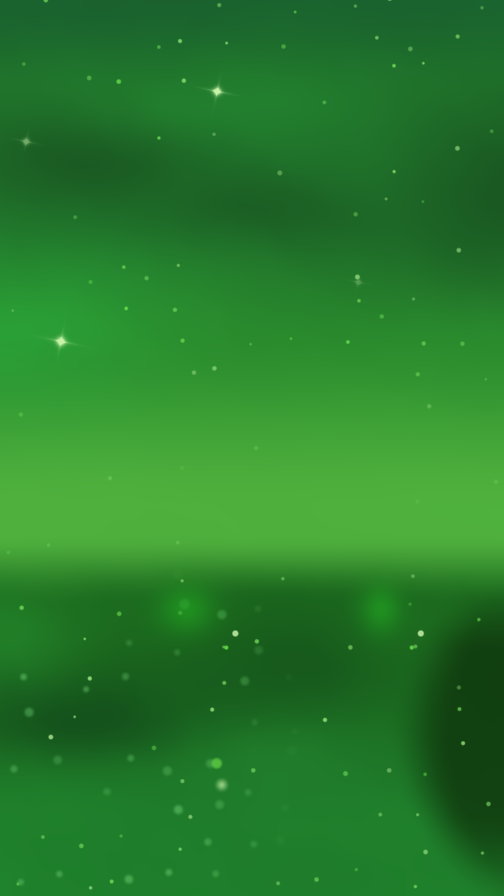
Write a WebGL 1 fragment shader that draws this background.

```glsl
precision highp float;
// Green nebula with a bright misty band, dark clouds, scattered stars and sparkles.
uniform vec2 u_resolution;

// Sky colours, from the top of the canvas to the bottom
const vec3 TOP_TEAL = vec3(0.10, 0.38, 0.18);
const vec3 UPPER_GREEN = vec3(0.125, 0.46, 0.17);
const vec3 MID_GREEN = vec3(0.17, 0.56, 0.18);
const vec3 BAND_GREEN = vec3(0.31, 0.69, 0.24);
const vec3 LOWER_GREEN = vec3(0.11, 0.42, 0.12);
const vec3 FLOOR_GREEN = vec3(0.12, 0.50, 0.17);

// Cloud and light colours
const vec3 DARK_CLOUD = vec3(0.10, 0.34, 0.13);
const vec3 DEEP_CLOUD = vec3(0.07, 0.29, 0.10);
const vec3 SHADOW = vec3(0.065, 0.24, 0.06);
const vec3 BRIGHT_CLOUD = vec3(0.16, 0.62, 0.21);
const vec3 SOFT_LIGHT = vec3(0.14, 0.53, 0.19);
const vec3 ORB_LIGHT = vec3(0.13, 0.64, 0.13);
const vec3 LIME = vec3(0.42, 0.92, 0.30);
const vec3 PALE = vec3(0.78, 0.95, 0.66);

const float STAR_CELLS = 15.0;
const float STAR_CHANCE = 0.22;
const float BOKEH_CELLS = 13.0;
const float BOKEH_CHANCE = 0.42;
const float CLOUD_WARP = 0.022;
const float CLOUD_CONTRAST = 0.06;

float hash(vec2 p) {
  return fract(sin(dot(p, vec2(41.3, 289.1))) * 4375.85);
}

// Layered sines, each octave bent by the one before
float waves(vec2 p) {
  float sum = 0.0;
  float weight = 0.5;
  for (int i = 0; i < 4; i++) {
    sum += weight * sin(p.x + 1.7 * sin(p.y)) * cos(p.y - 0.6 * p.x);
    p = mat2(1.5, 1.1, -1.1, 1.5) * p + 1.9;
    weight *= 0.5;
  }
  return sum;
}

// Soft elliptical patch
float patchMask(vec2 p, vec2 centre, vec2 size) {
  vec2 d = (p - centre) / size;
  return exp(-dot(d, d));
}

float disc(vec2 p, vec2 centre, float radius, float blur) {
  return 1.0 - smoothstep(radius - blur, radius + blur, length(p - centre));
}

// Bright core with four tapered rays
float sparkle(vec2 p, vec2 centre, float size) {
  vec2 d = mat2(0.98, 0.2, -0.2, 0.98) * (p - centre) / size;
  float rays = exp(-abs(d.x) * 2.5 - abs(d.y) * 16.0)
             + exp(-abs(d.y) * 3.5 - abs(d.x) * 16.0);
  return min(rays + exp(-dot(d, d) * 18.0), 1.0);
}

// One randomly placed dot in some of the grid cells
float scatter(vec2 p, float cells, float chance, float radius, float blur) {
  vec2 cell = floor(p * cells);
  float seed = hash(cell + cells);
  vec2 spot = 0.2 + 0.6 * vec2(hash(cell + 3.7), hash(cell + 8.3));
  float size = radius * (0.55 + 0.6 * hash(cell + 5.1));
  return step(seed, chance) * (0.4 + 0.6 * hash(cell + 9.4))
       * disc(p, (cell + spot) / cells, size, blur);
}

vec3 sky(float y) {
  vec3 c = mix(FLOOR_GREEN, LOWER_GREEN, smoothstep(0.06, 0.28, y));
  c = mix(c, BAND_GREEN, smoothstep(0.325, 0.405, y));
  c = mix(c, MID_GREEN, smoothstep(0.43, 0.63, y));
  c = mix(c, UPPER_GREEN, smoothstep(0.60, 0.76, y));
  return mix(c, TOP_TEAL, smoothstep(0.90, 1.0, y));
}

void main() {
  vec2 uv = gl_FragCoord.xy / u_resolution;
  vec2 q = gl_FragCoord.xy / u_resolution.x;
  float pixel = 1.0 / u_resolution.x;
  float band = smoothstep(0.32, 0.40, uv.y) * (1.0 - smoothstep(0.50, 0.64, uv.y));
  float cloud = waves(q * vec2(4.5, 6.5) + 0.8);
  vec2 p = uv + CLOUD_WARP * (1.0 - band) * vec2(cloud, waves(q * 5.0 + 4.0));

  // Upper clouds
  vec3 color = sky(mix(p.y, uv.y, 0.6));
  color = mix(color, SOFT_LIGHT, 0.8 * patchMask(p, vec2(0.46, 0.88), vec2(0.26, 0.06)));
  color = mix(color, DARK_CLOUD, 0.85 * patchMask(p, vec2(0.14, 0.82), vec2(0.25, 0.055)));
  color = mix(color, DARK_CLOUD, 0.75 * patchMask(p, vec2(0.53, 0.76), vec2(0.22, 0.045)));
  color = mix(color, DARK_CLOUD, 0.85 * patchMask(p, vec2(1.0, 0.79), vec2(0.22, 0.12)));
  color = mix(color, BRIGHT_CLOUD, 0.85 * patchMask(p, vec2(0.04, 0.635), vec2(0.24, 0.085)));

  // Lower clouds and the shadow with a curved left edge
  color = mix(color, DEEP_CLOUD, 0.8 * patchMask(p, vec2(0.16, 0.20), vec2(0.25, 0.055)));
  color = mix(color, DEEP_CLOUD, 0.5 * patchMask(p, vec2(0.58, 0.25), vec2(0.22, 0.06)));
  color = mix(color, BRIGHT_CLOUD, 0.35 * patchMask(p, vec2(0.02, 0.29), vec2(0.12, 0.06)));
  color = mix(color, SOFT_LIGHT, 0.6 * patchMask(p, vec2(0.55, 0.13), vec2(0.22, 0.06)));
  float bend = uv.y - 0.18;
  float shadow = smoothstep(-0.03, 0.10, uv.x - 0.80 - 4.5 * bend * bend);
  shadow *= smoothstep(-0.04, 0.10, uv.y) * (1.0 - smoothstep(0.27, 0.36, uv.y));
  color = mix(color, SHADOW, 0.92 * shadow);
  color *= 1.0 + CLOUD_CONTRAST * (1.0 - 0.8 * band) * cloud;

  // Scattered stars and blurred motes
  float stars = scatter(q, STAR_CELLS, STAR_CHANCE, 0.0042, pixel);
  color = mix(color, mix(LIME, PALE, hash(floor(q * STAR_CELLS))), stars * (0.8 - 0.5 * band));
  float motes = scatter(q, BOKEH_CELLS, BOKEH_CHANCE, 0.009, 0.005);
  motes *= (1.0 - smoothstep(0.30, 0.38, uv.y)) * (1.0 - smoothstep(0.35, 0.65, uv.x));
  color = mix(color, vec3(0.40, 0.78, 0.42), 0.6 * motes);

  // Twin orbs, each with a pale bead and a lime bead beside it
  float tall = u_resolution.y / u_resolution.x;
  vec2 stretch = vec2(1.0, tall);
  for (int i = 0; i < 2; i++) {
    float side = float(i);
    color = mix(color, ORB_LIGHT, 0.65 * patchMask(uv, vec2(0.37 + 0.386 * side, 0.32), vec2(0.055 - 0.015 * side, 0.027)));
    vec2 bead = vec2(0.467 + 0.368 * side, 0.293) * stretch;
    color = mix(color, PALE, 0.85 * disc(q, bead, 0.006, pixel));
    color = mix(color, LIME, 0.8 * disc(q, bead - vec2(0.018, 0.028), 0.004, pixel));
  }

  // Larger sparkles and the low lamp
  float shine = sparkle(q, vec2(0.431, 0.898) * stretch, 0.032);
  shine += sparkle(q, vec2(0.121, 0.619) * stretch, 0.036);
  shine += 0.5 * sparkle(q, vec2(0.052, 0.842) * stretch, 0.026);
  shine += 0.3 * sparkle(q, vec2(0.711, 0.685) * stretch, 0.022);
  shine += 0.7 * disc(q, vec2(0.440, 0.124) * stretch, 0.008, 0.009);
  color = mix(color, PALE, min(shine, 1.0));
  color = mix(color, LIME * 0.85, 0.85 * disc(q, vec2(0.430, 0.148) * stretch, 0.010, 2.0 * pixel));

  gl_FragColor = vec4(color, 1.0);
}
```
